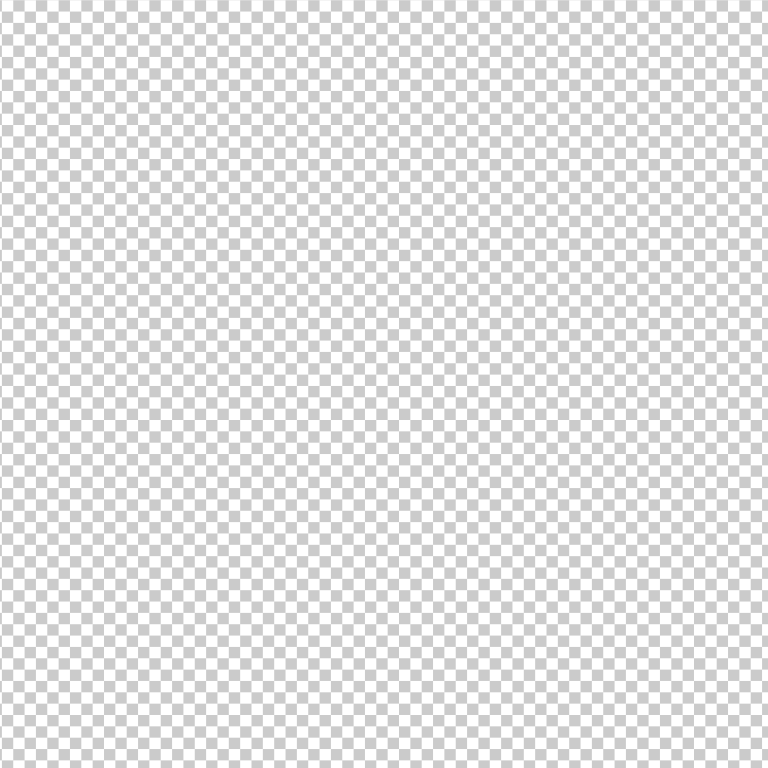
A Shadertoy shader for this pattern:

```glsl
// Fine two-tone checkerboard of pale grey and white squares.
// Two square waves, one per axis, are multiplied to give the checks;
// each wave is box-filtered over one pixel to keep its edges smooth.

const float CELLS_PER_HEIGHT = 67.69;
const vec2 GRID_OFFSET = vec2(0.167, 0.018); // in cells, from the upper left
const vec3 WHITE = vec3(1.0);
const vec3 GREY = vec3(0.797);

// Square wave: +1 in even cells, -1 in odd cells, softened over pixelWidth
vec2 squareWave(vec2 cellPos, float pixelWidth) {
    vec2 edgeDistance = abs(mod(cellPos - 0.5, 2.0) - 1.0) - 0.5;
    return clamp(2.0 * edgeDistance / pixelWidth, -1.0, 1.0);
}

// Share of white at a point: 1 where both cell indices have equal parity
float checker(vec2 cellPos, float pixelWidth) {
    vec2 wave = squareWave(cellPos, pixelWidth);
    return 0.5 + 0.5 * wave.x * wave.y;
}

void mainImage(out vec4 fragColor, in vec2 fragCoord) {
    // Canvas units, measured down from the upper left corner
    vec2 canvasPos = vec2(fragCoord.x, iResolution.y - fragCoord.y) / iResolution.y;
    vec2 cellPos = canvasPos * CELLS_PER_HEIGHT - GRID_OFFSET;
    float pixelWidth = CELLS_PER_HEIGHT / iResolution.y;

    vec3 colour = mix(GREY, WHITE, checker(cellPos, pixelWidth));
    fragColor = vec4(colour, 1.0);
}
```
